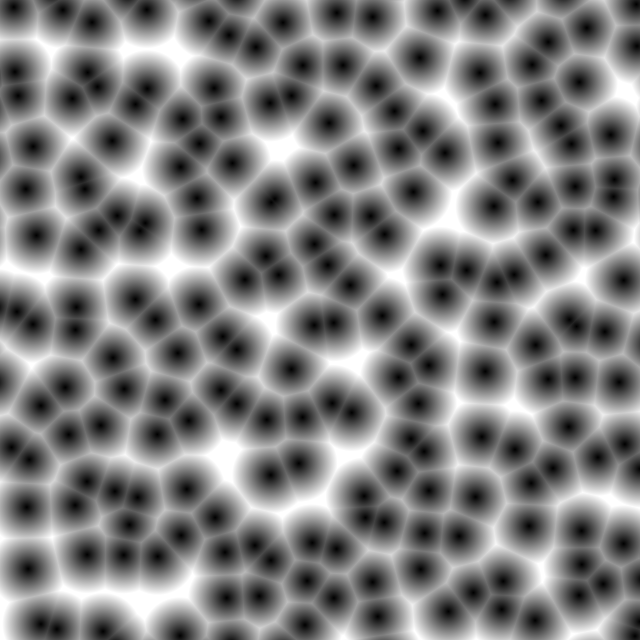
Write a Shadertoy shader that draws this pattern.

```glsl
// Cellular noise: soft dark cones around scattered points, fading to white gaps.

// Sine hash: one random point in the unit square per grid cell.
vec2 hash22(vec2 cell) {
    vec2 k = vec2(dot(cell, vec2(127.1, 311.7)), dot(cell, vec2(269.5, 183.3)));
    return fract(sin(k) * 43758.5453);
}

// Distance to the nearest scattered point, in grid cells.
float nearestPoint(vec2 p) {
    vec2 cell = floor(p);
    vec2 local = fract(p);
    float nearestSq = 4.0;
    for (int y = -1; y <= 1; y++) {
        for (int x = -1; x <= 1; x++) {
            vec2 offset = vec2(x, y);
            vec2 toPoint = offset + hash22(cell + offset) - local;
            nearestSq = min(nearestSq, dot(toPoint, toPoint));
        }
    }
    return sqrt(nearestSq);
}

void mainImage(out vec4 fragColor, in vec2 fragCoord) {
    // Fourteen cells across the canvas
    vec2 p = 14.0 * fragCoord / iResolution.y;

    // Linear ramp from black at each point, clipped to white in the gaps
    float grey = clamp(1.18 * nearestPoint(p + 5.0), 0.0, 1.0);
    fragColor = vec4(vec3(grey), 1.0);
}
```
